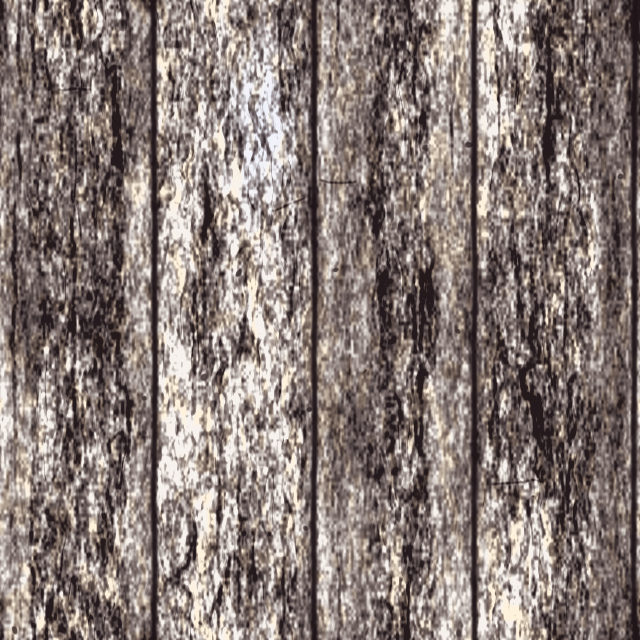
Write a WebGL 1 fragment shader that draws this texture.

```glsl
precision highp float;
uniform vec2 u_resolution;

const float PLANKS = 4.0;
const float SEAM_OFFSET = 0.035;
const float SEAM_HALF_WIDTH = 0.017;
const float SEAM_SOFTNESS = 0.009;
const float FIBRE_STRENGTH = 0.30;
const float GRAIN_STRENGTH = 0.60;
const float FLAKE_STRENGTH = 0.25;
const float CHIP_STRENGTH = 0.25;
const float FISSURE_STRENGTH = 0.30;
const float CRACK_WIDTH = 0.015;
const float PIT_CELLS = 20.0;
const float PIT_CHANCE = 0.06;

// One component per plank, left to right
const vec4 EDGE_TONE = vec4(0.52, 0.58, 0.58, 0.44);
const vec4 CORE_TONE = vec4(0.42, 0.61, 0.39, 0.55);
const vec4 ROUGH_FROM = vec4(0.25, 0.05, 0.36, 0.06);
const vec4 ROUGH_TO = vec4(0.86, 0.93, 0.74, 0.74);
const vec4 SPLIT_Y = vec4(0.86, 0.67, 0.716, 0.246);
const vec4 SPLIT_FROM = vec4(0.38, 0.72, 0.02, 0.10);
const vec4 SPLIT_TO = vec4(0.62, 0.96, 0.28, 0.45);
const vec4 SPLIT_SLOPE = vec4(0.0, 0.09, 0.0, 0.01);

const vec3 DARK_WOOD = vec3(0.14, 0.10, 0.112);
const vec3 MID_WOOD = vec3(0.51, 0.452, 0.44);
const vec3 PALE_WOOD = vec3(0.97, 0.95, 0.93);
const vec3 OCHRE_TINT = vec3(1.03, 1.0, 0.93);
const vec3 BLUE_TINT = vec3(0.97, 1.0, 1.06);
const vec3 SEAM_COLOUR = vec3(0.12, 0.08, 0.095);

float hash(vec2 p) {
  vec3 q = fract(p.xyx * 0.1031);
  q += dot(q, q.yzx + 33.33);
  return fract((q.x + q.y) * q.z);
}

// Value noise that wraps at the canvas edges
float noise(vec2 uv, vec2 cells) {
  vec2 p = uv * cells, i = floor(p), f = fract(p);
  f = f * f * (3.0 - 2.0 * f);
  vec2 a = mod(i, cells), b = mod(i + 1.0, cells);
  return mix(mix(hash(a), hash(vec2(b.x, a.y)), f.x),
             mix(hash(vec2(a.x, b.y)), hash(b), f.x), f.y);
}

float pick(vec4 values, float index) {
  return dot(values, vec4(equal(vec4(0.0, 1.0, 2.0, 3.0), vec4(index))));
}

float stain(vec2 uv, vec2 centre, vec2 radius) {
  vec2 d = (fract(uv - centre + 0.5) - 0.5) / radius;
  return exp(-dot(d, d));
}

// Centred streaks from broad to narrow
float fibres(vec2 uv) {
  float sum = 0.0;
  vec2 cells = vec2(28.0, 2.0);
  for (int k = 0; k < 4; k++) {
    sum += noise(uv, cells) - 0.5;
    cells *= vec2(2.0, 3.0);
  }
  return sum;
}

// Ragged specks covering the part of the noise above a level
float specks(vec2 uv, vec2 cells, float level) {
  float n = 0.62 * noise(uv, cells) + 0.38 * noise(uv, floor(cells * 2.4));
  return smoothstep(level, level + 0.12, n);
}

// Thin lines where stretched noise crosses its middle value
float fissures(vec2 uv) {
  float mask = 0.0;
  for (int k = 0; k < 2; k++) {
    float scale = 1.0 + float(k);
    float ridge = 1.0 - smoothstep(0.02, 0.10, abs(noise(uv, vec2(38.0, 7.0) * scale) - 0.5));
    mask = max(mask, ridge * smoothstep(0.48, 0.66, noise(uv, vec2(20.0, 11.0) * scale)));
  }
  return mask;
}

// Long wavering cracks at hashed places in each plank
float cracks(vec2 uv, float across, float index, float pixel) {
  float mask = 0.0;
  for (int k = 0; k < 6; k++) {
    vec2 id = vec2(index * 6.0 + float(k), 5.0);
    float place = hash(id), size = hash(id + 31.0);
    float along = fract(uv.y - hash(id + 17.0)) / mix(0.15, 0.65, size);
    float taper = smoothstep(0.0, 0.15, along) * (1.0 - smoothstep(0.6, 1.0, along));
    float waver = (noise(vec2(place, uv.y), vec2(64.0, 22.0)) - 0.5) * 0.035;
    float d = abs(across - mix(0.12, 0.88, place) - waver);
    float width = CRACK_WIDTH * mix(0.5, 1.0, size) * taper;
    mask = max(mask, taper * (1.0 - smoothstep(width * 0.2, width + pixel, d)));
  }
  return mask * smoothstep(0.05, 0.40, noise(uv, vec2(30.0, 36.0)));
}

// Scattered knots and nail holes
float pits(vec2 uv, float pixel) {
  vec2 p = uv * PIT_CELLS, id = mod(floor(p), PIT_CELLS);
  vec2 centre = 0.3 + 0.4 * vec2(hash(id + 3.0), hash(id + 41.0));
  float radius = mix(0.04, 0.10, hash(id + 71.0)), blur = pixel * PIT_CELLS;
  return step(hash(id + 97.0), PIT_CHANCE) * (1.0 - smoothstep(radius - blur, radius + blur, length(fract(p) - centre)));
}

void main() {
  vec2 uv = gl_FragCoord.xy / u_resolution;
  float pixel = 1.0 / u_resolution.x, plankPixel = pixel * PLANKS;

  // Plank layout
  float x = uv.x * PLANKS + SEAM_OFFSET + (noise(uv, vec2(4.0, 9.0)) - 0.5) * 0.010;
  float index = mod(floor(x), PLANKS), across = fract(x);
  float seamDistance = min(across, 1.0 - across);

  // Broad tone, weathered core and stains
  vec2 warped = uv + (vec2(noise(uv, vec2(40.0, 30.0)), noise(uv, vec2(31.0, 15.0))) - 0.5) * vec2(0.010, 0.03);
  float ragged = across + (noise(uv, vec2(40.0, 9.0)) - 0.5) * 0.12;
  float from = pick(ROUGH_FROM, index), to = pick(ROUGH_TO, index);
  float rough = smoothstep(from - 0.06, from + 0.06, ragged) * (1.0 - smoothstep(to - 0.06, to + 0.06, ragged));
  float tone = mix(pick(EDGE_TONE, index), pick(CORE_TONE, index), rough);
  float paint = stain(warped, vec2(0.41, 0.80), vec2(0.06, 0.14));
  tone += 0.20 * paint + 0.10 * stain(warped, vec2(0.38, 0.20), vec2(0.08, 0.16));
  tone += 0.12 * (stain(warped, vec2(0.82, 0.14), vec2(0.06, 0.10)) + stain(warped, vec2(0.80, 0.86), vec2(0.06, 0.14)));
  tone -= 0.18 * stain(warped, vec2(0.09, 0.50), vec2(0.13, 0.07));
  tone -= 0.20 * stain(warped, vec2(0.87, 0.33), vec2(0.08, 0.06));
  tone += (noise(uv, vec2(13.0, 6.0)) - 0.5) * 0.20;

  // Fibres, fine grain and patches of flaking
  tone += FIBRE_STRENGTH * fibres(warped);
  float grain = noise(uv, vec2(240.0, 84.0)) + noise(uv, vec2(256.0, 180.0)) - 1.0;
  tone += grain * GRAIN_STRENGTH * mix(0.70, 1.0, rough);
  float worn = rough * mix(0.35, 1.1, smoothstep(0.3, 0.7, noise(uv, vec2(12.0, 5.0))));
  tone += worn * FLAKE_STRENGTH * (specks(warped, vec2(92.0, 27.0), 0.54) - 0.3);
  tone -= worn * CHIP_STRENGTH * (specks(warped, vec2(76.0, 20.0), 0.56) - 0.25);

  // Fissures, cracks, cross splits and pits
  tone -= FISSURE_STRENGTH * fissures(warped) * mix(0.25, 1.0, rough);
  tone -= 0.42 * cracks(uv, across, index, plankPixel);
  float start = pick(SPLIT_FROM, index), end = pick(SPLIT_TO, index);
  float splitY = pick(SPLIT_Y, index) + pick(SPLIT_SLOPE, index) * (across - start) + (noise(uv, vec2(60.0, 8.0)) - 0.5) * 0.006;
  float reach = smoothstep(start, start + 0.03, across) * (1.0 - smoothstep(end - 0.03, end, across));
  tone -= 0.35 * reach * (1.0 - smoothstep(0.0, 0.002 + pixel, abs(uv.y - splitY)));
  tone = mix(tone, 0.08, 0.8 * pits(warped, pixel));

  // Colour, edge shading and seams
  tone += 0.14 * exp(-pow((across - 0.06) / 0.03, 2.0)) - 0.30 * exp(-seamDistance / 0.022);
  tone = clamp(tone + 0.02, 0.0, 1.0);
  vec3 colour = mix(mix(DARK_WOOD, MID_WOOD, min(tone * 2.0, 1.0)), PALE_WOOD, max(tone * 2.0 - 1.0, 0.0));
  colour *= mix(vec3(1.0), OCHRE_TINT, smoothstep(0.5, 0.8, noise(warped, vec2(90.0, 32.0))));
  colour *= mix(vec3(1.0), BLUE_TINT, paint);
  float blur = SEAM_SOFTNESS + 0.5 * plankPixel;
  float seam = 1.0 - smoothstep(SEAM_HALF_WIDTH - blur, SEAM_HALF_WIDTH + blur, seamDistance);
  gl_FragColor = vec4(mix(colour, SEAM_COLOUR, seam * 0.92), 1.0);
}
```
